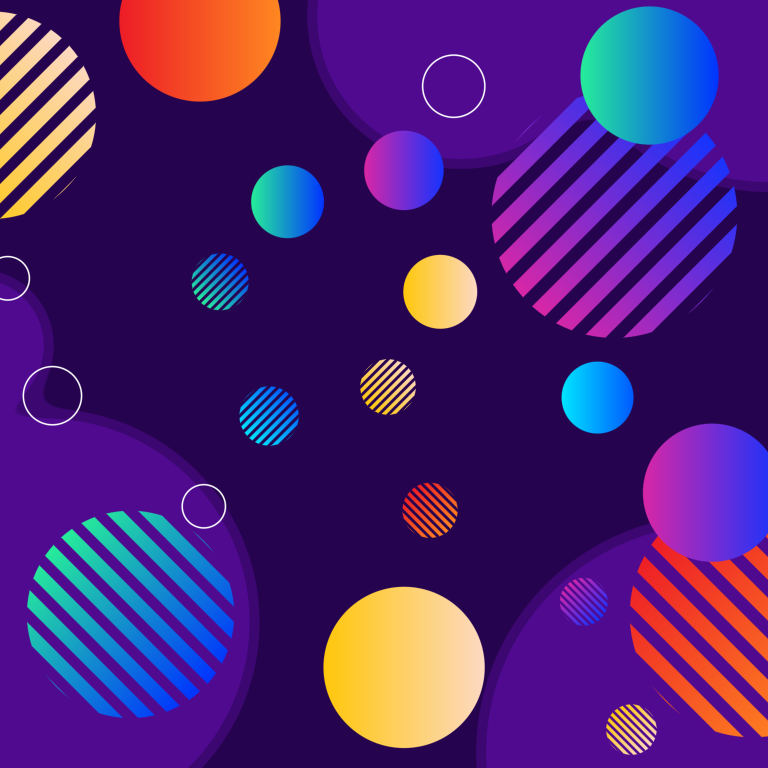
Give the GLSL for this background, as a three.js fragment shader.

```glsl
// Gradient discs, striped discs and thin rings floating over dark violet with soft-edged blobs.
varying vec2 vUv;

const vec3 NIGHT = vec3(0.145, 0.012, 0.305);
const vec3 BLOB = vec3(0.31, 0.04, 0.565);
const vec3 BLOB_RIM = vec3(0.235, 0.027, 0.44);
const float RIM_WIDTH = 0.013;
const float EDGE = 0.001;           // half width of smoothed edges
const float STRIPES = 8.5;          // stripes per disc diameter
const float STRIPE_FILL = 0.56;     // painted share of one stripe period
const float SLOPE_CHANGE = 0.35;    // stripes fall below this height, rise above
const float RING_HALF_LINE = 0.001;
const float CLEARANCE = 0.005;      // gap between small and large discs
const float BIG_COUNT = 4.0;        // large discs of each kind
const float SMALL_COUNT = 28.0;     // candidates for small shapes
const vec2 SPREAD = vec2(0.754878, 0.569840); // low-discrepancy step

float hash(float n) {
  n = fract(n * 0.1031);
  n *= n + 33.33;
  n *= n + n;
  return fract(n);
}

float cover(float d) {
  return 1.0 - smoothstep(-EDGE, EDGE, d);
}

float circle(vec2 p, vec2 center, float radius) {
  return length(p - center) - radius;
}

float smoothUnion(float a, float b, float k) {
  float h = max(k - abs(a - b), 0.0) / k;
  return min(a, b) - h * h * k * 0.25;
}

// Two-colour ramps: 0 green-blue, 1 red-orange, 2 gold-cream, 3 magenta-blue, 4 cyan-blue
vec3 ramp(float id, float t) {
  t = clamp(t, 0.0, 1.0);
  if (id < 0.5) return mix(vec3(0.15, 0.93, 0.60), vec3(0.0, 0.20, 1.0), t);
  if (id < 1.5) return mix(vec3(0.93, 0.11, 0.15), vec3(1.0, 0.53, 0.13), t);
  if (id < 2.5) return mix(vec3(1.0, 0.78, 0.04), vec3(0.99, 0.85, 0.76), t);
  if (id < 3.5) return mix(vec3(0.85, 0.15, 0.65), vec3(0.08, 0.20, 1.0), t);
  return mix(vec3(0.0, 0.90, 1.0), vec3(0.0, 0.35, 1.0), t);
}

// Large discs as (center, radius): striped ones near the corners, solid ones on an arc
vec3 bigStriped(float i) {
  vec2 c = vec2(mod(i, 2.0), floor(i / 2.0));
  vec2 center = vec2(0.17 + 0.81 * c.x - 0.18 * c.y, 0.20 + 0.65 * c.y - 0.13 * c.x * c.y);
  return vec3(center, 0.135 + 0.025 * c.x);
}

vec3 bigSolid(float i) {
  float angle = -1.5 + 1.18 * i;
  float reach = 0.37 + 0.08 * min(i, 2.0);
  float radius = mix(0.105, 0.09, step(abs(i - 1.5), 1.0));
  return vec3(0.5 + reach * vec2(cos(angle), sin(angle)), radius);
}

void paintSolid(inout vec3 color, vec2 p, vec3 disc, float id) {
  float t = (p.x - disc.x) / disc.z * 0.5 + 0.5;
  color = mix(color, ramp(id, t), cover(circle(p, disc.xy, disc.z)));
}

void paintStriped(inout vec3 color, vec2 p, vec3 disc, float id) {
  vec2 q = p - disc.xy;
  vec2 dir = normalize(vec2(1.0, disc.y > SLOPE_CHANGE ? 1.0 : -1.0));
  float period = 2.0 * disc.z / STRIPES;
  float across = dot(q, vec2(-dir.y, dir.x));
  float stripe = (abs(fract(across / period) - 0.5) - 0.5 * STRIPE_FILL) * period;
  float t = dot(q, dir) / disc.z * 0.5 + 0.5;
  color = mix(color, ramp(id, t), cover(max(length(q) - disc.z, stripe)));
}

void paintRing(inout vec3 color, vec2 p, vec3 disc) {
  float line = abs(circle(p, disc.xy, disc.z)) - RING_HALF_LINE;
  color = mix(color, vec3(1.0), cover(line));
}

bool isClear(vec3 disc) {
  for (float i = 0.0; i < BIG_COUNT; i++) {
    vec3 a = bigStriped(i);
    vec3 b = bigSolid(i);
    float gap = min(circle(disc.xy, a.xy, a.z), circle(disc.xy, b.xy, b.z));
    if (gap < disc.z + CLEARANCE) return false;
  }
  return true;
}

float blobs(vec2 p) {
  float left = smoothUnion(circle(p, vec2(0.06, 0.19), 0.278), circle(p, vec2(-0.03, 0.55), 0.1), 0.05);
  float top = smoothUnion(circle(p, vec2(0.6, 0.98), 0.2), circle(p, vec2(1.0, 1.04), 0.29), 0.06);
  return min(min(left, top), circle(p, vec2(0.93, 0.02), 0.31));
}

void main() {
  vec2 p = vUv;
  float d = blobs(p);
  vec3 color = mix(NIGHT, BLOB_RIM, cover(d));
  color = mix(color, BLOB, cover(d + RIM_WIDTH));

  for (float i = 0.0; i < BIG_COUNT; i++) paintStriped(color, p, bigStriped(i), i);
  for (float i = 0.0; i < BIG_COUNT; i++) paintSolid(color, p, bigSolid(i), mod(i + 2.0, 4.0));

  // Small shapes in turn: striped, solid, ring
  for (float i = 0.0; i < SMALL_COUNT; i++) {
    float kind = mod(i, 3.0);
    float id = mod(floor(i / 3.0 + 0.01) + 2.0, 5.0);
    vec2 jitter = 0.02 * (vec2(hash(i + 1.0), hash(i + 51.0)) - 0.5);
    float radius = mix(0.027, 0.042, hash(i + 101.0)) * (kind == 1.0 ? 1.25 : 1.0);
    vec3 disc = vec3(fract(0.5 + i * SPREAD) + jitter, radius);
    if (circle(p, disc.xy, radius) > 0.01 || !isClear(disc)) continue;
    if (kind < 0.5) paintStriped(color, p, disc, id);
    else if (kind < 1.5) paintSolid(color, p, disc, id);
    else paintRing(color, p, disc);
  }
  gl_FragColor = vec4(color, 1.0);
}
```
